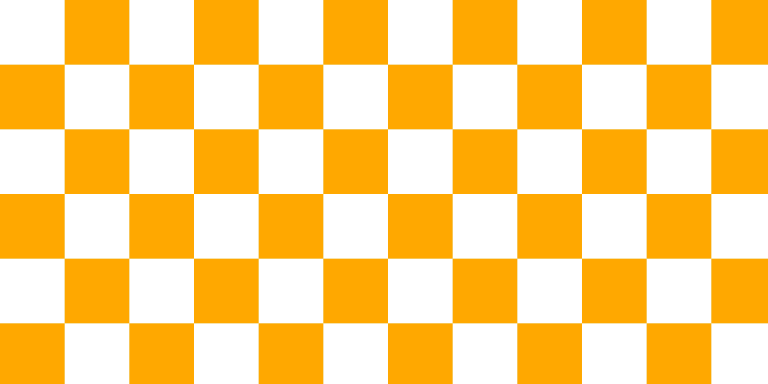
This pattern is drawn by a WebGL 1 fragment shader. Its source:

```glsl
precision highp float;
// Flat two-colour checkerboard of orange and white squares, anchored at the top left.

uniform vec2 u_resolution;

const float CELL_SIZE = 0.1684; // side of a square, in canvas heights
const float SEAM_DIP = 0.035;   // slight loss of red along blended edges
const vec3 WHITE = vec3(1.0);
const vec3 ORANGE = vec3(1.0, 0.66, 0.0);

// Smoothed square wave per axis: +1 in even cells, -1 in odd cells.
vec2 squareWave(vec2 cell, float pixel) {
  vec2 edgeDistance = 0.5 - abs(mod(cell + 0.5, 2.0) - 1.0);
  return clamp(2.0 * edgeDistance / pixel, -1.0, 1.0);
}

// Coverage of the even squares, from 0 to 1.
float checker(vec2 cell, float pixel) {
  vec2 wave = squareWave(cell, pixel);
  return 0.5 + 0.5 * wave.x * wave.y;
}

// Blend of two colours with a faint red dip halfway.
vec3 seamMix(vec3 dark, vec3 light, float amount, float dip) {
  vec3 color = mix(dark, light, amount);
  color.r -= dip * 4.0 * amount * (1.0 - amount);
  return color;
}

void main() {
  // Position in cells, counted right and down from the top left corner.
  vec2 fromTopLeft = vec2(gl_FragCoord.x, u_resolution.y - gl_FragCoord.y);
  float pixel = 1.0 / (u_resolution.y * CELL_SIZE);
  float whiteCoverage = checker(fromTopLeft * pixel, pixel);

  gl_FragColor = vec4(seamMix(ORANGE, WHITE, whiteCoverage, SEAM_DIP), 1.0);
}
```
